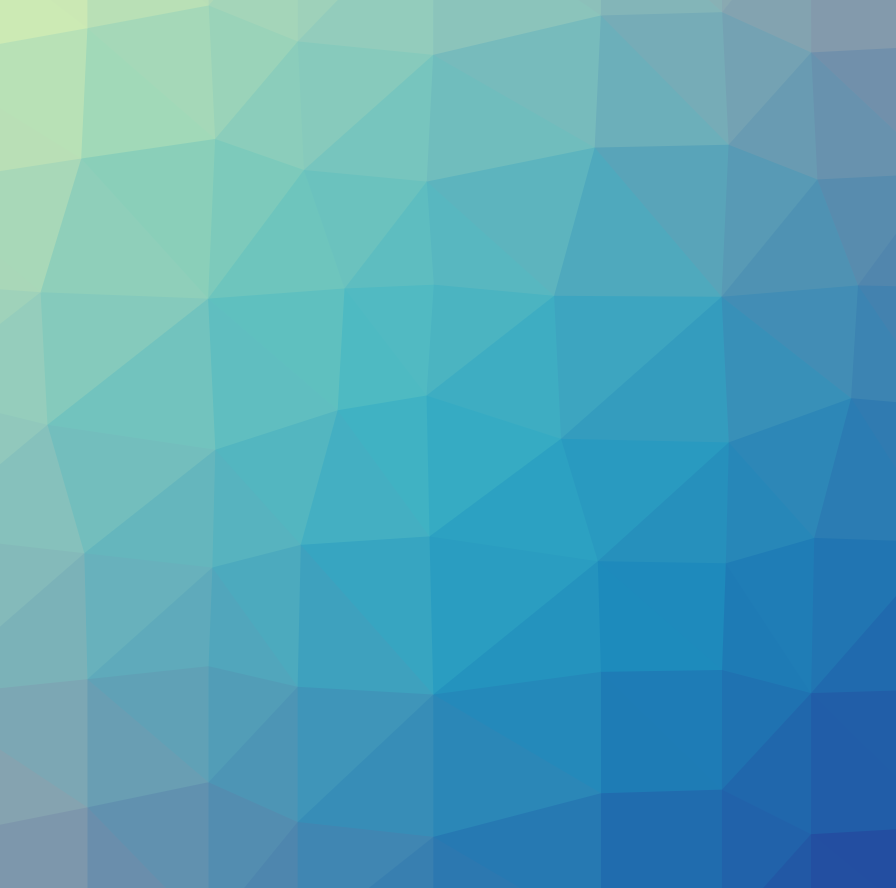
This background is drawn by a WebGL 1 fragment shader. Its source:

```glsl
precision highp float;

uniform vec2 u_resolution;

#define GRID vec2(6.98, 6.835)
#define GRID_OFFSET vec2(0.5, 0.242)
#define JITTER vec2(0.22, 0.23)
#define RAMP_START 0.95
#define RAMP_SPAN 4.45
#define CROSS_TINT vec3(0.08, -0.03, 0.0)

// Seven-step ramp from pale yellow through teal to deep blue
vec3 ramp(float t) {
    vec3 color = vec3(0.93, 0.97, 0.69);
    color = mix(color, vec3(0.78, 0.91, 0.71), clamp(t, 0.0, 1.0));
    color = mix(color, vec3(0.50, 0.80, 0.73), clamp(t - 1.0, 0.0, 1.0));
    color = mix(color, vec3(0.25, 0.71, 0.77), clamp(t - 2.0, 0.0, 1.0));
    color = mix(color, vec3(0.11, 0.57, 0.75), clamp(t - 3.0, 0.0, 1.0));
    color = mix(color, vec3(0.13, 0.37, 0.66), clamp(t - 4.0, 0.0, 1.0));
    return mix(color, vec3(0.145, 0.20, 0.58), clamp(t - 5.0, 0.0, 1.0));
}

// Blend of a horizontal and a vertical ramp, greyer where they differ
vec3 facetColor(vec2 gridPoint) {
    vec2 t = RAMP_START + RAMP_SPAN * (gridPoint + GRID_OFFSET) / GRID;
    vec3 across = ramp(t.x);
    vec3 down = ramp(t.y);
    return 0.5 * (across + down) + CROSS_TINT * abs(across.r - down.r);
}

// Mesh node displaced by crossing waves; stays under a quarter cell
vec2 meshNode(vec2 cell) {
    float bend = cell.y - 2.4;
    float phase = 0.6 + 2.3 * exp(-bend * bend);
    vec2 wave = vec2(cos(1.571 * cell.x - phase),
                     cos(1.7 * (cell.x - 2.7)) * cos(1.142 * (cell.y - 0.4)));
    return cell + JITTER * wave;
}

// Signed distance to the line a-b, positive on the inner side
float edgeDistance(vec2 p, vec2 a, vec2 b) {
    vec2 edge = b - a;
    vec2 offset = p - a;
    return (edge.x * offset.y - edge.y * offset.x) / length(edge);
}

// Flat colour weighted by the smooth coverage of one triangle
vec4 facet(vec2 p, vec2 a, vec2 b, vec2 c, float pixel) {
    float inside = min(edgeDistance(p, a, b),
                       min(edgeDistance(p, b, c), edgeDistance(p, c, a)));
    float coverage = clamp(0.5 + inside / pixel, 0.0, 1.0);
    return coverage * vec4(facetColor((a + b + c) / 3.0), 1.0);
}

void main() {
    vec2 uv = gl_FragCoord.xy / u_resolution;
    vec2 p = vec2(uv.x, 1.0 - uv.y) * GRID - GRID_OFFSET;
    float pixel = GRID.y / u_resolution.y;
    vec4 total = vec4(0.0);

    // Split each nearby quad along its shorter diagonal
    for (int y = -1; y <= 1; y++) {
        for (int x = -1; x <= 1; x++) {
            vec2 cell = floor(p) + vec2(float(x), float(y));
            vec2 a = meshNode(cell);
            vec2 b = meshNode(cell + vec2(1.0, 0.0));
            vec2 c = meshNode(cell + vec2(1.0, 1.0));
            vec2 d = meshNode(cell + vec2(0.0, 1.0));
            if (distance(a, c) < distance(b, d)) {
                total += facet(p, a, b, c, pixel) + facet(p, a, c, d, pixel);
            } else {
                total += facet(p, a, b, d, pixel) + facet(p, b, c, d, pixel);
            }
        }
    }
    gl_FragColor = vec4(total.rgb / max(total.a, 0.001), 1.0);
}
```
